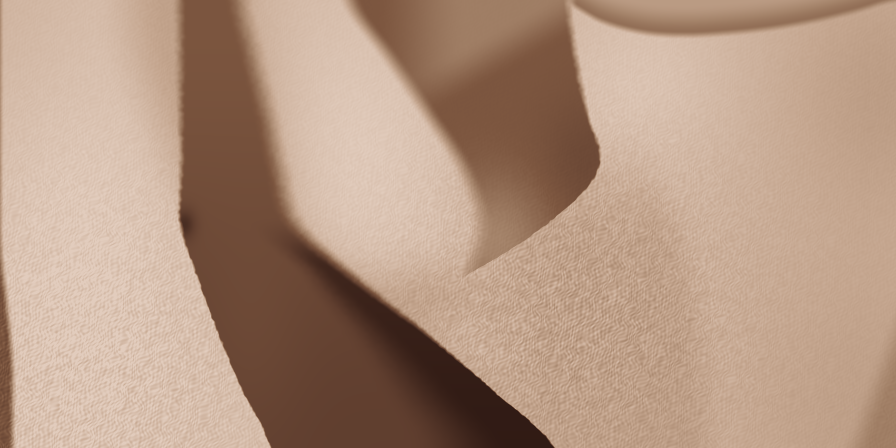
This texture is drawn by a Shadertoy shader. Its source:

```glsl
// Soft folds of beige woven cloth with shallow focus.
// Spline silhouettes layer the folds; one tone value per layer is shaded with
// soft pools of light, given a fine weave where in focus, then coloured by a ramp.

const vec3 RAMP[6] = vec3[6](
    vec3(0.19, 0.105, 0.08), vec3(0.37, 0.24, 0.18), vec3(0.49, 0.34, 0.25),
    vec3(0.64, 0.51, 0.41), vec3(0.77, 0.65, 0.56), vec3(0.885, 0.80, 0.74));
const float WEAVE_FREQ = 112.0;   // threads per canvas height
const float WEAVE_DEPTH = 0.075;
const float GRAIN_DEPTH = 0.14;
const float FUZZ = 0.004;         // raggedness of the near edges

// Edge positions x at nine even heights, bottom to top
const float LEFT_EDGE[9] = float[9](0.604, 0.543, 0.490, 0.443, 0.403, 0.405, 0.403, 0.402, 0.400);
const float MID_EDGE[9] = float[9](1.237, 1.104, 0.958, 0.797, 0.660, 0.622, 0.596, 0.565, 0.536);
const float POCKET_LEFT[9] = float[9](1.05, 1.05, 1.05, 1.045, 1.073, 1.034, 0.953, 0.867, 0.781);
const float POCKET_RIGHT[9] = float[9](0.30, 0.50, 0.75, 1.02, 1.221, 1.336, 1.310, 1.284, 1.268);
// Rim height y at nine even steps from x = 1.25 to x = 2
const float RIM[9] = float[9](1.000, 0.952, 0.927, 0.921, 0.926, 0.936, 0.952, 0.974, 1.000);

float hash(vec2 p) {
    vec3 q = fract(vec3(p.xyx) * 0.1031);
    q += dot(q, q.yzx + 33.33);
    return fract((q.x + q.y) * q.z);
}

float noise(vec2 p) {
    vec2 i = floor(p), f = fract(p);
    f = f * f * (3.0 - 2.0 * f);
    return mix(mix(hash(i), hash(i + vec2(1, 0)), f.x),
               mix(hash(i + vec2(0, 1)), hash(i + vec2(1, 1)), f.x), f.y);
}

// Catmull-Rom curve through nine even knots
float spline(float k[9], float t) {
    t = clamp(t, 0.0, 0.9999) * 8.0;
    int i = int(t);
    float f = fract(t);
    float a = k[max(i - 1, 0)], b = k[i], c = k[i + 1], d = k[min(i + 2, 8)];
    return b + 0.5 * f * (c - a + f * (2.0 * a - 5.0 * b + 4.0 * c - d
             + f * (3.0 * (b - c) + d - a)));
}

float cover(float dist, float blur) { return smoothstep(-blur, blur, dist); }

float pool(vec2 p, vec2 centre, vec2 radius) {
    vec2 q = (p - centre) / radius;
    return exp(-dot(q, q));
}

vec3 ramp(float tone) {
    float t = clamp(tone, 0.0, 0.9999) * 5.0;
    int i = int(t);
    return mix(RAMP[i], RAMP[i + 1], fract(t));
}

float valleyTone(vec2 p, float toEdge) {
    float tone = mix(0.21, 0.39, smoothstep(0.0, 1.0, p.y));
    tone += 0.05 * pool(p, vec2(0.56, 0.22), vec2(0.12, 0.25));
    float width = mix(0.29, 0.10, clamp(p.y / 0.4, 0.0, 1.0));
    float under = 1.0 - smoothstep(0.40, 0.52, p.y);
    tone -= 0.21 * under * (1.0 - smoothstep(width * 0.35, width * 1.15, toEdge));
    return tone - 0.20 * pool(p, vec2(0.412, 0.50), vec2(0.025, 0.035));
}

float leftTone(vec2 p) {
    float tone = 0.92 + 0.06 * pool(p, vec2(0.18, 0.45), vec2(0.20, 0.50));
    float crease = p.x - mix(0.42, 0.25, smoothstep(0.35, 1.0, p.y));
    tone -= 0.15 * smoothstep(-0.05, 0.13, crease) * smoothstep(0.42, 0.60, p.y);
    tone -= 0.05 * pool(p, vec2(0.0, 1.0), vec2(0.25, 0.3));
    float gap = 0.028 * (1.0 - smoothstep(0.15, 0.50, p.y));
    return mix(0.36, tone, cover(p.x - gap, 0.010));
}

float middleTone(vec2 p, float fromEdge) {
    float tone = 0.89 + 0.09 * pool(p, vec2(0.80, 0.66), vec2(0.22, 0.35));
    tone -= 0.10 * exp(-max(fromEdge, 0.0) / 0.05);
    return tone - 0.11 * pool(p, vec2(0.96, 0.34), vec2(0.16, 0.08));
}

float rightTone(vec2 p) {
    float tone = 0.86 + 0.09 * pool(p, vec2(1.42, 0.82), vec2(0.22, 0.22));
    tone -= 0.11 * pool(p, vec2(2.0, 0.80), vec2(0.25, 0.28));
    tone -= 0.10 * pool(p, vec2(1.95, 0.05), vec2(0.35, 0.40));
    // Long crest where the front face turns away
    float crest = p.x - 1.58 + 0.28 * p.y * p.y;
    tone -= 0.09 * (1.0 - smoothstep(-0.06, 0.05, crest)) * (1.0 - smoothstep(0.45, 0.75, p.y));
    float corner = p.x - 1.91 - 0.36 * p.y;
    return tone - 0.18 * cover(corner, 0.035);
}

float pocketTone(vec2 p) {
    float tone = 0.39 + 0.22 * pool(p, vec2(1.10, 0.46), vec2(0.13, 0.14));
    float lit = p.y - 0.88 - 0.55 * (p.x - 1.11);
    tone += 0.19 * cover(lit, 0.06) * smoothstep(0.82, 1.05, p.x);
    return tone - 0.10 * pool(p, vec2(1.31, 0.64), vec2(0.10, 0.14));
}

void mainImage(out vec4 fragColor, in vec2 fragCoord) {
    vec2 p = fragCoord / iResolution.xy * vec2(2.0, 1.0);
    float soft = 1.2 / iResolution.y;
    float fuzz = FUZZ * (noise(p * 110.0) - 0.5);
    float fromMid = p.x + fuzz - spline(MID_EDGE, p.y);

    // Layer the folds from back to front
    float tone = valleyTone(p, -fromMid);
    float leftMask = cover(spline(LEFT_EDGE, p.y) - p.x + fuzz, soft + 0.014 * smoothstep(0.3, 1.0, p.y));
    tone = mix(tone, leftTone(p), leftMask);
    float cloth = mix(middleTone(p, fromMid), rightTone(p), smoothstep(0.95, 1.25, p.x));
    float pocket = cover(p.x - spline(POCKET_LEFT, p.y), 0.028)
        * cover(spline(POCKET_RIGHT, p.y) - p.x + fuzz, soft + 0.010 * smoothstep(0.55, 0.95, p.y));
    cloth = mix(cloth, pocketTone(p), pocket);
    float aboveRim = p.y - spline(RIM, (p.x - 1.25) / 0.75);
    float back = cover(aboveRim, 0.010) * smoothstep(1.26, 1.29, p.x);
    cloth = mix(cloth, 0.50 + 0.24 * smoothstep(0.0, 0.07, aboveRim), back);
    float midMask = cover(fromMid, soft + 0.032 * smoothstep(0.12, 0.5, p.y));
    tone = mix(tone, cloth, midMask);

    // Weave, sharpest on the near faces, with uneven threads
    float focus = pool(p, vec2(1.28, 0.28), vec2(0.36, 0.36)) + 0.8 * pool(p, vec2(0.2, 0.15), vec2(0.4, 0.4));
    focus = (0.12 + focus) * max(leftMask, midMask) * (1.0 - 0.8 * pocket) * (1.0 - back);
    vec2 thread = mat2(0.82, 0.57, -0.57, 0.82) * p * WEAVE_FREQ + 1.4 * noise(p * 45.0);
    float weave = sin(6.2832 * thread.x) * sin(3.1416 * thread.y);
    float grain = noise(thread * vec2(1.9, 1.2)) - 0.5;
    tone += focus * (WEAVE_DEPTH * weave + GRAIN_DEPTH * grain);
    fragColor = vec4(ramp(tone), 1.0);
}
```
